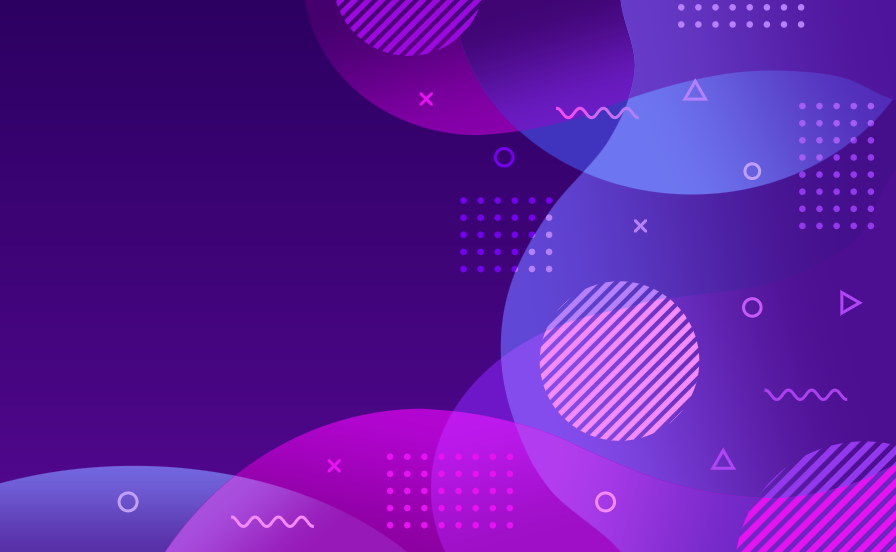
This background is drawn by a Shadertoy shader. Its source:

```glsl
const float HEIGHT = 4.74;   // canvas height in scene units
const float STROKE = 0.013;  // half width of outlined marks

float fill(float d, float blur) { return clamp(0.5 - d / max(blur, 1e-5), 0.0, 1.0); }

void paint(inout vec3 col, vec3 tint, float mask) { col = mix(col, tint, mask); }

// Colour gradient along the line between two points
vec3 ramp(vec2 p, vec2 from, vec2 to, vec3 a, vec3 b) {
    vec2 axis = to - from;
    return mix(a, b, smoothstep(0.0, 1.0, dot(p - from, axis) / dot(axis, axis)));
}

// Half ellipse profile, negative beyond its ends
float arch(float u) {
    float q = 1.0 - u * u;
    return sign(q) * sqrt(abs(q));
}

// Smooth curve through evenly spaced knots
float spline(float t, float k[9]) {
    t = clamp(t, 0.0, 7.999);
    int i = int(t);
    float f = t - float(i);
    float a = k[max(i - 1, 0)], b = k[i], c = k[i + 1], d = k[min(i + 2, 8)];
    return b + 0.5 * f * (c - a + f * (2.0 * a - 5.0 * b + 4.0 * c - d + f * (3.0 * (b - c) + d - a)));
}

float ring(vec2 p, float r) { return abs(length(p) - r) - STROKE; }

float cross45(vec2 p) {
    p = abs(p);
    return max(abs(p.x - p.y) * 0.707 - STROKE, max(p.x, p.y) - 0.056);
}

float triangle(vec2 p) {
    return abs(max(abs(p.x) * 0.866 + p.y * 0.5, -p.y) - 0.051) - STROKE;
}

float squiggle(vec2 p) {
    float k = 31.4, amp = 0.04;
    float slope = amp * k * sin(k * p.x);
    float wave = abs(p.y - amp * cos(k * p.x)) / sqrt(1.0 + slope * slope);
    return max(wave - STROKE, abs(p.x - 0.35) - 0.355);
}

float dots(vec2 p, vec2 corner, vec2 count) {
    float pitch = 0.147;
    vec2 q = (p - corner) / pitch;
    return length(q - clamp(round(q), vec2(0.0), count - 1.0)) * pitch - 0.028;
}

float stripedDisc(vec2 p, float r, float pitch) {
    float band = abs(fract((p.x - p.y) * 0.707 / pitch) - 0.5) * pitch;
    return max(band - pitch * 0.28, length(p) - r);
}

void mainImage(out vec4 fragColor, in vec2 fragCoord) {
    float px = HEIGHT / iResolution.y;
    vec2 p = fragCoord * px;

    // Curved outlines
    float waveY = p.x < 4.1 ? 4.94 - 1.36 * arch((p.x - 4.1) / 1.5)
        : spline((p.x - 4.1) / 0.45, float[9](3.58, 3.63, 3.74, 3.91, 4.04, 4.12, 4.13, 4.07, 3.88));
    float bodyX = spline((HEIGHT - p.y) / 0.6, float[9](5.33, 5.45, 5.23, 4.73, 4.40, 4.30, 4.41, 4.72, 5.37));
    float swellY = p.x < 5.3 ? 0.54 + 1.57 * arch((p.x - 5.7) / 2.0)
        : spline((p.x - 5.3) / 0.3, float[9](2.08, 2.16, 2.20, 2.235, 2.28, 2.37, 2.51, 2.74, 3.29));
    float hillY = p.x < 3.63 ? -1.77 + 3.0 * arch((p.x - 3.63) / 2.74)
        : spline((p.x - 3.63) / 0.525, float[9](1.23, 1.17, 1.03, 0.80, 0.60, 0.49, 0.47, 0.58, 0.79));
    float moundY = -1.26 + 2.0 * arch((p.x - 1.15) / 3.02);
    float ovalD = length((p - vec2(5.94, 4.84)) / vec2(2.05, 1.77)) - 1.0;
    float swellD = abs(p.y - 0.54) - (swellY - 0.54);

    // Coverage of each shape
    float wave = fill(waveY - p.y, fwidth(waveY - p.y));
    float body = fill(bodyX - p.x, fwidth(bodyX - p.x));
    float swell = fill(swellD, fwidth(swellD));
    float hill = fill(p.y - hillY, fwidth(p.y - hillY));
    float mound = fill(p.y - moundY, fwidth(p.y - moundY));
    float oval = fill(ovalD, fwidth(ovalD));

    // Backdrop and upper shapes
    vec3 col = mix(vec3(0.33, 0.03, 0.57), vec3(0.17, 0.0, 0.38), p.y / HEIGHT);
    paint(col, ramp(p, vec2(4.0, 3.5), vec2(3.6, 4.9), vec3(0.53, 0.0, 0.67), vec3(0.27, 0.0, 0.43)), wave);
    paint(col, vec3(0.25, 0.2, 0.74), oval);
    paint(col, ramp(p, vec2(4.9, 3.7), vec2(4.6, 4.74), vec3(0.42, 0.11, 0.77), vec3(0.25, 0.02, 0.45)), oval * wave);

    // Large body and its overlaps
    paint(col, ramp(p, vec2(4.3, 2.4), vec2(7.4, 2.9), vec3(0.38, 0.28, 0.84), vec3(0.27, 0.06, 0.55)), body);
    paint(col, ramp(p, vec2(5.6, 3.3), vec2(7.6, 4.2), vec3(0.43, 0.46, 0.94), vec3(0.32, 0.17, 0.72)), body * oval);
    paint(col, ramp(p, vec2(5.4, 4.3), vec2(7.6, 4.7), vec3(0.40, 0.23, 0.78), vec3(0.31, 0.08, 0.61)), body * wave);

    // Lower shapes and their overlaps
    paint(col, vec3(0.43, 0.09, 0.79), swell * (1.0 - body));
    paint(col, ramp(p, vec2(4.5, 1.4), vec2(7.3, 2.1), vec3(0.52, 0.30, 0.93), vec3(0.30, 0.06, 0.57)), swell * body);
    paint(col, ramp(p, vec2(1.1, 0.8), vec2(1.1, -0.1), vec3(0.45, 0.40, 0.87), vec3(0.34, 0.18, 0.65)), mound);
    paint(col, ramp(p, vec2(3.4, 1.3), vec2(3.1, -0.1), vec3(0.70, 0.02, 0.82), vec3(0.54, 0.0, 0.62)), hill);
    paint(col, ramp(p, vec2(2.1, 0.7), vec2(2.7, 0.0), vec3(0.66, 0.31, 0.87), vec3(0.59, 0.10, 0.72)), hill * mound);
    paint(col, ramp(p, vec2(4.1, 1.2), vec2(4.4, 0.0), vec3(0.74, 0.10, 0.93), vec3(0.62, 0.06, 0.78)), hill * swell);
    paint(col, ramp(p, vec2(4.6, 0.8), vec2(6.8, 0.2), vec3(0.70, 0.24, 0.94), vec3(0.42, 0.15, 0.76)), hill * swell * body);

    // Striped discs
    vec3 lilac = vec3(0.71, 0.50, 0.98), pink = vec3(0.96, 0.54, 0.98);
    vec3 magenta = vec3(0.90, 0.07, 0.94), violet = vec3(0.58, 0.22, 0.93), indigo = vec3(0.46, 0.0, 0.94);
    paint(col, vec3(0.61, 0.03, 0.88), fill(stripedDisc(p - vec2(3.51, 4.91), 0.65, 0.083), px));
    paint(col, mix(lilac, pink, swell), fill(stripedDisc(p - vec2(5.32, 1.64), 0.685, 0.083), px));
    paint(col, mix(violet, magenta, hill), fill(stripedDisc(p - vec2(7.42, -0.16), 1.11, 0.098), px));

    // Dot grids
    paint(col, mix(indigo, lilac, body), fill(dots(p, vec2(3.98, 2.43), vec2(6, 5)), px));
    paint(col, lilac, fill(dots(p, vec2(5.85, 4.53), vec2(8, 2)), px));
    paint(col, mix(violet, lilac, oval * 0.5), fill(dots(p, vec2(6.89, 2.80), vec2(5, 8)), px));
    paint(col, magenta, fill(dots(p, vec2(3.35, 0.23), vec2(8, 5)), px));

    // Rings, crosses, triangles and squiggles
    paint(col, indigo, fill(ring(p - vec2(4.33, 3.39), 0.075), px));
    paint(col, vec3(0.76, 0.62, 1.0), fill(min(ring(p - vec2(6.46, 3.27), 0.063), ring(p - vec2(1.10, 0.43), 0.077)), px));
    paint(col, vec3(0.78, 0.35, 0.97), fill(ring(p - vec2(6.46, 2.10), 0.075), px));
    paint(col, pink, fill(ring(p - vec2(5.20, 0.43), 0.077), px));
    paint(col, magenta, fill(min(cross45(p - vec2(3.66, 3.89)), cross45(p - vec2(2.87, 0.74))), px));
    paint(col, lilac, fill(min(cross45(p - vec2(5.50, 2.80)), triangle(p - vec2(5.97, 3.94))), px));
    paint(col, vec3(0.69, 0.27, 0.96), fill(min(triangle(p - vec2(6.21, 0.77)), triangle((p - vec2(7.28, 2.14)).yx)), px));
    paint(col, ramp(p, vec2(4.8, 3.8), vec2(5.5, 3.8), vec3(0.95, 0.30, 0.94), lilac), fill(squiggle(p - vec2(4.78, 3.77)), px));
    paint(col, vec3(0.67, 0.25, 0.93), fill(squiggle(p - vec2(6.57, 1.35)), px));
    paint(col, pink, fill(squiggle(p - vec2(1.99, 0.26)), px));

    fragColor = vec4(col, 1.0);
}
```
